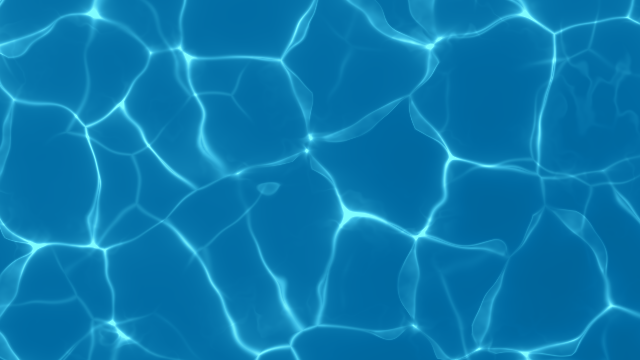
This texture is drawn by a WebGL 2 fragment shader. Its source:

```glsl
#version 300 es
precision highp float;
// Sunlight focused by ripples into a bright net over deep blue water.
// Cell borders of a sine-warped cellular noise form the strands; many
// strands split into thin translucent veils, and junctions flare up.

uniform vec2 u_resolution;
out vec4 fragColor;

vec2 hash2(vec2 p) {
    vec3 q = fract(vec3(p.xyx) * vec3(0.1031, 0.1030, 0.0973));
    q += dot(q, q.yzx + 33.33);
    return fract((q.xx + q.yz) * q.zy);
}

mat2 rotation(float angle) {
    float c = cos(angle), s = sin(angle);
    return mat2(c, s, -s, c);
}

// Layered sines, roughly -1 to 1
float waves(vec2 p) {
    float sum = 0.0, amplitude = 0.5;
    for (int i = 0; i < 4; i++) {
        sum += amplitude * sin(p.x + 1.3 * sin(p.y)) * cos(p.y * 0.9 + float(i));
        p = rotation(1.1) * p * 1.7 + 2.3;
        amplitude *= 0.6;
    }
    return sum * 1.3;
}

vec2 warp(vec2 p, float amount) {
    return p + amount * vec2(waves(p * 1.7 + 4.0), waves(p * 1.7 + 19.0));
}

// x: signed border distance, y: gap to the third cell, z: gap between second and third
vec3 cellBorders(vec2 p) {
    vec2 cell = floor(p);
    vec3 nearest = vec3(9.0);
    vec2 keys = vec2(0.0);
    for (int y = -2; y <= 2; y++)
    for (int x = -2; x <= 2; x++) {
        vec2 id = cell + vec2(x, y);
        vec2 rnd = hash2(id + 71.0);
        float d = length(id + 0.08 + 0.84 * rnd - p);
        if (d < nearest.x) {
            nearest = vec3(d, nearest.xy);
            keys = vec2(rnd.x, keys.x);
        } else if (d < nearest.y) {
            nearest = vec3(nearest.x, d, nearest.y);
            keys.y = rnd.x;
        } else {
            nearest.z = min(nearest.z, d);
        }
    }
    float side = keys.x > keys.y ? 1.0 : -1.0;
    return vec3(side * (nearest.y - nearest.x), nearest.z - nearest.x, nearest.z - nearest.y);
}

float strand(float d, float width) {
    return exp(-d * d / (width * width));
}

// Main net: strands, veils between split strands, and crumpled flares
float causticNet(vec2 p) {
    vec3 border = cellBorders(warp(p, 0.16));
    float opening = smoothstep(-0.15, 0.55, waves(p * 1.3 + 7.0));
    float halfGap = 0.18 * opening * smoothstep(0.0, 0.4, border.z);
    float offset = border.x - halfGap;
    float rim = abs(abs(offset) - halfGap);
    float power = clamp(0.85 + 0.6 * waves(p * 2.1 + 31.0), 0.25, 1.3);
    float line = 0.46 * strand(rim, 0.034) * (1.0 - 0.45 * opening);
    float glow = 0.2 * exp(-abs(border.x) / 0.11) + 0.12 * exp(-abs(border.x) / 0.3);
    float inside = 1.0 - smoothstep(halfGap - 0.015, halfGap + 0.02, abs(offset));
    float folds = 0.8 + 0.45 * waves(p * 8.0);
    float veil = 0.3 * inside * folds * smoothstep(0.01, 0.06, halfGap);
    float spark = smoothstep(-0.5, 0.3, waves(p * 1.9 + 53.0));
    float crumple = strand(waves(warp(p * 4.0, 0.4)), 0.13);
    float flare = 0.9 * exp(-border.y / 0.05)
        + exp(-border.y / 0.22) * (0.24 + 0.3 * crumple);
    return power * (line + glow) + veil + spark * flare;
}

// Dim, broken strands crossing the dark cells
float faintNet(vec2 p) {
    vec3 border = cellBorders(warp(rotation(0.7) * p * 0.9 + 12.0, 0.22));
    float visible = smoothstep(-0.25, 0.5, waves(p * 1.5 + 11.0));
    return visible * (0.24 * strand(border.x, 0.035) + 0.12 * exp(-abs(border.x) / 0.14));
}

// Crinkled wisps
float wisps(vec2 p) {
    float ridge = waves(warp(p * vec2(3.4, 2.4), 0.5));
    return strand(ridge, 0.12) * smoothstep(-0.2, 0.6, waves(p * 2.3 + 5.0));
}

vec3 waterRamp(float t) {
    vec3 color = mix(vec3(0.0, 0.42, 0.64), vec3(0.03, 0.47, 0.68), clamp(t * 5.0, 0.0, 1.0));
    color = mix(color, vec3(0.09, 0.55, 0.74), clamp(t * 5.0 - 1.0, 0.0, 1.0));
    color = mix(color, vec3(0.15, 0.64, 0.82), clamp(t * 5.0 - 2.0, 0.0, 1.0));
    color = mix(color, vec3(0.24, 0.75, 0.91), clamp(t * 5.0 - 3.0, 0.0, 1.0));
    return mix(color, vec3(0.41, 0.91, 0.98), clamp(t * 5.0 - 4.0, 0.0, 1.5));
}

void main() {
    vec2 uv = gl_FragCoord.xy / u_resolution;
    vec2 p = 3.4 * gl_FragCoord.xy / u_resolution.y;
    float corner = smoothstep(0.7, 1.0, uv.x) * smoothstep(0.3, 0.9, uv.y);
    float ambient = 0.12 * (uv.y - uv.x) - 0.03 + 0.07 * waves(p * 0.6);
    float light = ambient + causticNet(p) + faintNet(p);
    light += corner * (0.06 + 0.3 * wisps(p));
    vec3 color = waterRamp(light) * (1.0 + 0.45 * min(light, 0.0));
    fragColor = vec4(color, 1.0);
}
```
